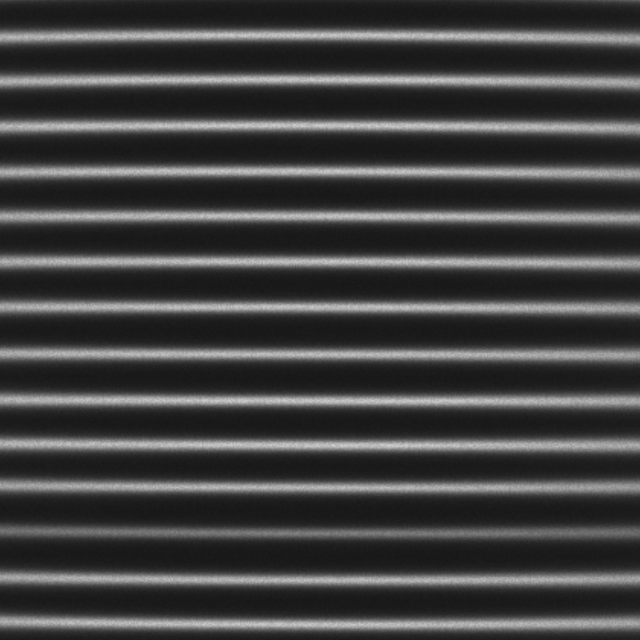
This pattern is drawn by a WebGL 2 fragment shader. Its source:

```glsl
#version 300 es
precision highp float;

uniform vec2 u_resolution;
out vec4 fragColor;

const float RIDGE_COUNT = 14.1;
const float FIRST_RIDGE = 0.0234;
const float CORE_WIDTH = 0.0060;
const float GLOW_WIDTH = 0.0114;
const float CORE_LIGHT = 0.47;
const float GLOW_LIGHT = 0.16;
const float GRAIN_SCALE = 420.0;
const vec3 SHADOW = vec3(0.098);

float hash(vec2 p) {
    vec3 q = fract(vec3(p.xyx) * 0.1031);
    q += dot(q, q.yzx + 33.33);
    return fract((q.x + q.y) * q.z);
}

float valueNoise(vec2 p) {
    vec2 cell = floor(p);
    vec2 f = fract(p);
    f = f * f * (3.0 - 2.0 * f);
    float low = mix(hash(cell), hash(cell + vec2(1.0, 0.0)), f.x);
    float high = mix(hash(cell + vec2(0.0, 1.0)), hash(cell + vec2(1.0)), f.x);
    return mix(low, high, f.y);
}

float bell(float d, float width) {
    float t = d / width;
    return exp(-0.5 * t * t);
}

// Uneven spacing, a slight tilt and an outward bow
float ridgeHeight(float index, float x) {
    float base = FIRST_RIDGE + index / RIDGE_COUNT;
    float jitter = (hash(vec2(index + 20.0, 3.0)) - 0.5) * 0.002;
    float sag = -0.004 * bell(index - 5.0, 0.9);
    float lift = 0.0025 * bell(index - 2.6, 0.4);
    float side = 2.0 * x - 1.0;
    float bow = (0.45 - base) * 0.009 * side * side;
    return base + jitter + sag + lift + bow - 0.0012 * side;
}

// One dull ridge near the bottom, small changes elsewhere
float ridgeBrightness(float index) {
    float dull = 0.42 * bell(index - 2.1, 0.45);
    return (1.0 - dull) * mix(0.96, 1.03, hash(vec2(index + 7.0, 11.0)));
}

// Bright core inside a soft glow, broader toward the sides
float ridgeLight(float index, vec2 uv) {
    float side = (uv.x - 0.45) / 0.55;
    float spread = mix(0.92, 1.24, side * side);
    float d = uv.y - ridgeHeight(index, uv.x);
    float core = CORE_LIGHT * bell(d, CORE_WIDTH * spread);
    float glow = GLOW_LIGHT * bell(d, GLOW_WIDTH * spread);
    float sideFade = mix(1.03, 0.86, side * side);
    return (core + glow) * ridgeBrightness(index) * sideFade;
}

float corrugation(vec2 uv) {
    float nearest = round((uv.y - FIRST_RIDGE) * RIDGE_COUNT);
    float light = 0.0;
    for (int k = -1; k <= 1; k++) {
        light += ridgeLight(nearest + float(k), uv);
    }
    return light;
}

// Fine speckle with faint streaks along the ridges
float grain(vec2 uv) {
    float speckle = valueNoise(uv * GRAIN_SCALE) - 0.5;
    float streak = valueNoise(uv * vec2(9.0, 260.0)) - 0.5;
    return 0.15 * speckle + 0.04 * streak;
}

void main() {
    vec2 uv = gl_FragCoord.xy / u_resolution;
    vec3 color = SHADOW + vec3(corrugation(uv));
    color *= 1.0 + grain(uv);
    fragColor = vec4(clamp(color, 0.0, 1.0), 1.0);
}
```
